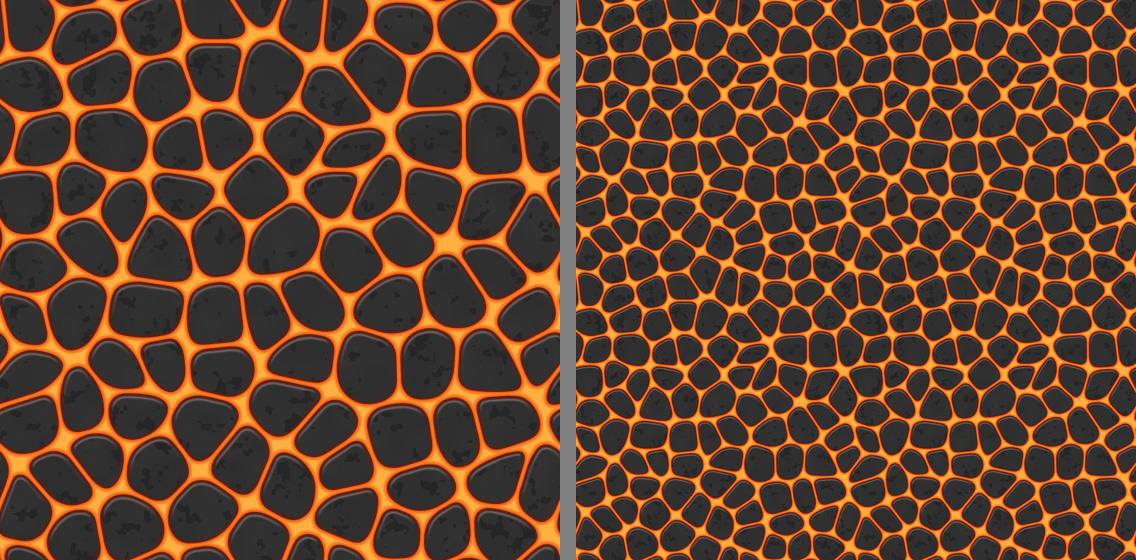
Left: one tile. Right: repeated 2 by 2.
A WebGL 1 fragment shader for this texture:

```glsl
precision highp float;
// Cracked lava crust: rounded dark stones over glowing orange seams, tiling.
uniform vec2 u_resolution;

const vec2 GRID = vec2(9.0, 10.0);    // stones across and up (rows must be even)
const float JITTER = 0.80;            // irregularity of the stones
const float ROUNDING = 0.028;         // corner softness
const float GAP = 0.0037;             // half width of the thinnest seams
const float GLOW_DEPTH = 0.0040;      // reach of the red rim into a stone
const float BEVEL_DEPTH = 0.0068;     // where the lit bevel sits
const float BEVEL_WIDTH = 0.0024;
const vec2 LIGHT = vec2(-0.28, 0.96);
const vec3 STONE = vec3(0.19, 0.188, 0.188);
const vec3 STAIN = vec3(0.145, 0.143, 0.143);
const vec3 BEVEL = vec3(0.45, 0.39, 0.38);
const vec3 RIM = vec3(0.38, 0.11, 0.06);
const vec3 EMBER = vec3(0.93, 0.34, 0.07);
const vec3 ORANGE = vec3(0.98, 0.45, 0.12);
const vec3 YELLOW = vec3(1.0, 0.69, 0.25);

vec2 hash2(vec2 c) {
  vec3 p = fract(c.xyx * vec3(0.1031, 0.1030, 0.0973));
  p += dot(p, p.yzx + 33.33);
  return fract((p.xx + p.yz) * p.zy);
}

// Value noise that repeats after "period" cells.
float noise(vec2 uv, float period, float seed) {
  vec2 p = uv * period, i = floor(p), f = fract(p);
  f = f * f * (3.0 - 2.0 * f);
  float a = hash2(mod(i, period) + seed).x;
  float b = hash2(mod(i + vec2(1.0, 0.0), period) + seed).x;
  float c = hash2(mod(i + vec2(0.0, 1.0), period) + seed).x;
  float d = hash2(mod(i + vec2(1.0, 1.0), period) + seed).x;
  return mix(mix(a, b, f.x), mix(c, d, f.x), f.y);
}

// Centre of a stone in canvas units; odd rows are shifted by half a stone.
vec2 stoneCentre(vec2 cell) {
  vec2 offset = 0.5 + JITTER * (hash2(mod(cell, GRID) + 17.0) - 0.5);
  offset.x += 0.5 * mod(cell.y, 2.0) - 0.25;
  return (cell + offset) / GRID;
}

// Inward direction in xy, signed depth inside the rounded stone in z.
vec3 stoneShape(vec2 uv) {
  vec2 home = floor(uv * GRID), cell = home, nearest = vec2(0.0);
  float best = 10.0;
  for (int j = -2; j <= 2; j++) {
    for (int i = -2; i <= 2; i++) {
      vec2 c = home + vec2(float(i), float(j));
      vec2 r = stoneCentre(c) - uv;
      if (dot(r, r) < best) {
        best = dot(r, r);
        nearest = r;
        cell = c;
      }
    }
  }
  // Blend the distances to all sides, so that corners become round.
  vec3 shape = vec3(0.0, 0.0, 1.0);
  for (int j = -2; j <= 2; j++) {
    for (int i = -2; i <= 2; i++) {
      vec2 r = stoneCentre(cell + vec2(float(i), float(j))) - uv;
      vec2 across = r - nearest;
      if (i != 0 || j != 0) {
        vec2 n = normalize(across);
        vec3 side = vec3(-n, dot(0.5 * (r + nearest), n));
        float h = clamp(0.5 + 0.5 * (side.z - shape.z) / ROUNDING, 0.0, 1.0);
        shape = mix(side, shape, h);
        shape.z -= ROUNDING * h * (1.0 - h);
      }
    }
  }
  float slope = max(length(shape.xy), 0.45);
  return vec3(shape.xy / slope, (shape.z - GAP) / slope);
}

void main() {
  vec2 uv = gl_FragCoord.xy / u_resolution;
  float soft = max(0.0009, 0.75 / min(u_resolution.x, u_resolution.y));
  vec3 shape = stoneShape(uv);
  float depth = shape.z;
  float inside = max(depth, 0.0);

  // Stone surface with faint grain and ragged dark stains.
  float grain = noise(uv, 24.0, 5.0) - 0.5;
  float ragged = 0.45 * noise(uv, 38.0, 61.0) + 0.35 * noise(uv, 84.0, 113.0)
               + 0.20 * noise(uv, 170.0, 211.0);
  vec3 stone = STONE + 0.018 * grain;
  stone = mix(stone, STAIN, 0.85 * smoothstep(0.66, 0.69, ragged));

  // Bevel lit from above, then the red glow at the rim.
  float facing = smoothstep(0.15, 0.95, dot(-shape.xy, LIGHT));
  float band = (inside - BEVEL_DEPTH) / BEVEL_WIDTH;
  stone = mix(stone, BEVEL, facing * exp(-band * band));
  float glow = inside / GLOW_DEPTH;
  stone = mix(stone, RIM, exp(-glow * glow));

  // Molten seams grow hotter away from the stones.
  float heat = max(-depth, 0.0);
  vec3 lava = mix(EMBER, ORANGE, smoothstep(0.0, 0.003, heat));
  lava = mix(lava, YELLOW, smoothstep(0.0025, 0.0085, heat));

  gl_FragColor = vec4(mix(lava, stone, smoothstep(-soft, soft, depth)), 1.0);
}
```
